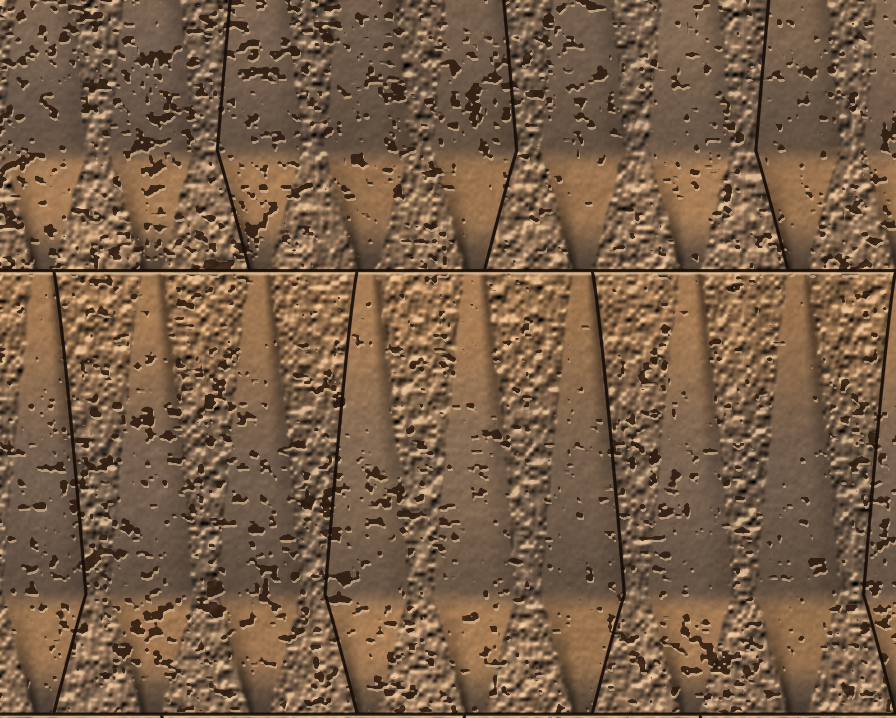
A WebGL 1 fragment shader for this pattern:

```glsl
precision highp float;
// Two courses of cast bronze wall tiles: smooth spindles alternate with rough ground.
// A piecewise width profile shapes each spindle; value noise gives the embossed
// grain, clustered pits and uneven patina. Seams follow spindle edges every 2-3 columns.
uniform vec2 u_resolution;

// Lengths are in canvas widths; spindle half widths are in column pitches.
const float PITCH = 0.1202;
const float FIRST_X = 0.0490;
const float JOINT_Y = 0.302;
const float ROW_HEIGHT = 0.495;
const float KNEE = 0.73;
const float TIP_HALF = 0.09;
const float BELLY_HALF = 0.39;
const float SEAM_HALF = 0.0015;
const float SEAM_PERIOD = 5.0;
const float GRAIN_SCALE = 88.0;
const float PIT_SCALE = 100.0;
const vec2 LIGHT_STEP = vec2(0.0014, 0.0036);
const vec3 BRONZE = vec3(0.51, 0.41, 0.315);
const vec3 PATINA = vec3(0.43, 0.355, 0.30);
const vec3 GOLD = vec3(0.67, 0.49, 0.32);
const vec3 SHINE = vec3(0.88, 0.75, 0.59);
const vec3 SHADOW = vec3(0.17, 0.10, 0.055);

float hash(vec2 p) {
  vec3 q = fract(p.xyx * 0.1031);
  q += dot(q, q.yzx + 33.33);
  return fract((q.x + q.y) * q.z);
}

float noise(vec2 p) {
  vec2 i = floor(p), f = fract(p);
  f = f * f * (3.0 - 2.0 * f);
  float a = mix(hash(i), hash(i + vec2(1.0, 0.0)), f.x);
  float b = mix(hash(i + vec2(0.0, 1.0)), hash(i + 1.0), f.x);
  return mix(a, b, f.y);
}

float grainHeight(vec2 p) {
  return 0.6 * noise(p * GRAIN_SCALE) + 0.4 * noise(p * GRAIN_SCALE * 2.2 + 17.0);
}

float pitMask(vec2 p, float density) {
  vec2 q = p * PIT_SCALE * vec2(0.85, 1.15);
  float field = 0.62 * noise(q + 41.0) + 0.38 * noise(q * 2.3 + 7.0);
  float limit = mix(0.88, 0.57, density);
  return smoothstep(limit, limit + 0.06, field);
}

// Spindle half width; t runs from 0 at the top of a course to 1 at its foot.
float spindleHalf(float t) {
  if (t < KNEE) return mix(TIP_HALF, BELLY_HALF, pow(t / KNEE, 0.82));
  return mix(BELLY_HALF, TIP_HALF, pow((t - KNEE) / (1.0 - KNEE), 0.95));
}

void main() {
  float px = 1.0 / u_resolution.x;
  vec2 p = vec2(gl_FragCoord.x, u_resolution.y - gl_FragCoord.y) * px;

  // Course and column coordinates
  float v = (p.y - JOINT_Y) / ROW_HEIGHT;
  float row = floor(v), t = fract(v);
  float u = (p.x - FIRST_X) / PITCH + 0.5;
  float col = floor(u), x = fract(u) - 0.5;
  float w = spindleHalf(t);
  float edge = (abs(x) - w + 0.03 * (noise(p * 70.0) - 0.5)) * PITCH;
  float rough = smoothstep(-0.002 - px, 0.002 + px, edge);

  // Tiles hold three spindles, then two; the courses are staggered
  float slot = col - 3.0 - row;
  float k = mod(slot, SEAM_PERIOD);
  float tile = 2.0 * floor(slot / SEAM_PERIOD);
  if (k > 2.5 || (k > 1.5 && x > w)) tile += 1.0;
  if (k < 0.5 && x < -w) tile -= 1.0;
  float cool = hash(vec2(tile + 5.0, row + 9.0));
  float own = hash(vec2(col, row) + 23.0);

  // Patina across the metal, warm light at the head and below the knee
  float cloud = noise(p * 6.0 + 3.0) * 0.6 + noise(p * 19.0) * 0.4;
  float below = smoothstep(KNEE - 0.015, KNEE + 0.045, t);
  float head = 1.0 - smoothstep(0.08, 0.46, t);
  float foot = below * (1.0 - smoothstep(0.86, 1.0, t));
  vec3 face = mix(BRONZE, PATINA, clamp(0.35 * cool + cloud * 0.7, 0.0, 1.0));
  face *= 1.0 - 0.16 * smoothstep(0.45, KNEE, t) * (1.0 - below);
  face = mix(face, GOLD, clamp(0.8 * head + 0.75 * foot, 0.0, 1.0));
  face *= 1.0 - 0.32 * smoothstep(0.88, 1.0, t);
  vec3 ground = mix(BRONZE, PATINA, cloud * 0.8);
  ground = mix(ground, GOLD, 0.65 * head + 0.18 * below);
  ground *= 0.94 + 0.10 * below;
  vec3 color = mix(face, ground, rough) * (0.95 + 0.12 * own);

  // Hollows along the spindle edges, strongest at the narrow ends
  float side = x / w;
  float narrow = 1.0 - smoothstep(0.12, 0.36, w);
  float lean = mix(smoothstep(0.25, 1.0, side), smoothstep(0.15, 1.0, -side), below);
  color *= 1.0 - 0.5 * lean * (0.25 + 0.75 * narrow) * (1.0 - rough);
  color *= 1.0 - 0.28 * exp(-abs(edge) / 0.004) * rough;

  // Embossed grain lit from above
  float relief = grainHeight(p + LIGHT_STEP) - grainHeight(p);
  color *= 1.0 + relief * mix(0.25, 2.3, rough);
  color = mix(color, SHINE, 0.7 * rough * smoothstep(0.09, 0.27, relief));
  color *= 0.96 + 0.08 * noise(p * 330.0);

  // Clustered pits with a bright lower lip
  float density = 0.6 * noise(p * 11.0 + 31.0) + 0.4 * noise(p * 30.0);
  float belly = smoothstep(0.25, 0.62, t) * (1.0 - smoothstep(0.78, 0.94, t));
  density += 0.2 * (own - 0.5) + mix(0.26 * belly - 0.12, 0.1, rough);
  density = clamp(density, 0.0, 1.0);
  float pit = pitMask(p, density);
  float lip = clamp(pitMask(p - LIGHT_STEP * 0.8, density) - pit, 0.0, 1.0);
  color = mix(color, SHINE, 0.6 * lip);
  color = mix(color, SHADOW, 0.86 * pit);

  // Tile seams, the dark course joint and its gilded upper rim
  float seam = 1.0;
  if (k < 0.5) seam = abs(x + w) * PITCH;
  else if (k > 1.5 && k < 2.5) seam = abs(x - w) * PITCH;
  float rim = t * ROW_HEIGHT + 0.002 * (noise(p * 90.0) - 0.5);
  color = mix(color, SHINE, 0.85 * (1.0 - smoothstep(0.003, 0.0065, rim)));
  float gap = min(seam, min(t, 1.0 - t) * ROW_HEIGHT);
  float line = 1.0 - smoothstep(SEAM_HALF - 0.5 * px, SEAM_HALF + px, gap);
  color = mix(color, SHADOW * 0.5, 0.92 * line);

  gl_FragColor = vec4(clamp(color, 0.0, 1.0), 1.0);
}
```
